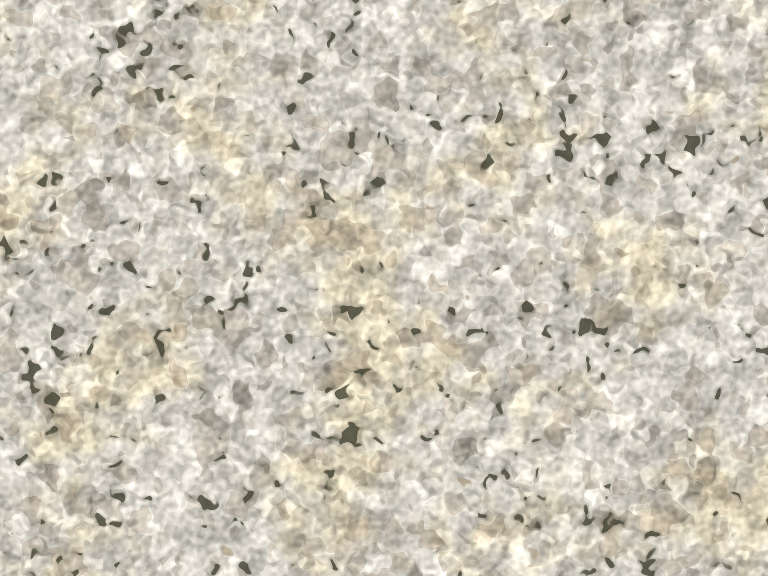
A Shadertoy shader for this texture:

```glsl
// Colours
const vec3 STONE_TINT  = vec3(1.018, 1.0, 0.955);
const vec3 QUARTZ_TINT = vec3(0.875, 0.855, 0.835);
const vec3 CREAM_TINT  = vec3(1.03, 1.0, 0.92);
const vec3 MICA        = vec3(0.27, 0.27, 0.21);
const vec3 RUST        = vec3(0.60, 0.52, 0.40);

// Feature frequencies, per canvas height
const float CRYSTAL_FREQ = 30.0;
const float CHIP_FREQ    = 68.0;
const float MOTTLE_FREQ  = 24.0;
const float GRIT_FREQ    = 85.0;
const float MICA_FREQ    = 27.0;
const float CLUSTER_FREQ = 6.0;
const float RUST_FREQ    = 34.0;

// Tone and shape
const float BASE_TONE      = 0.825;
const float CRYSTAL_AMOUNT = 0.13;
const float CHIP_AMOUNT    = 0.16;
const float MOTTLE_AMOUNT  = 0.17;
const float GRIT_AMOUNT    = 0.14;
const float RELIEF_AMOUNT  = 0.12;
const float WARP           = 0.014;
const float CELL_SHARPNESS = 17.0;
const vec2  LIGHT_STEP     = vec2(-0.003, 0.005);
const float MICA_LEVEL     = 0.44;
const float MICA_EDGE      = 0.15;

vec2 hash2(vec2 p) {
    vec3 q = fract(p.xyx * vec3(0.1031, 0.1030, 0.0973));
    q += dot(q, q.yzx + 33.33);
    return fract((q.xx + q.yz) * q.zy);
}

vec2 gradient(vec2 cell) {
    float angle = 6.2832 * hash2(cell).x;
    return vec2(cos(angle), sin(angle));
}

float gradientNoise(vec2 p) {
    vec2 i = floor(p), f = fract(p);
    vec2 u = f * f * f * (f * (f * 6.0 - 15.0) + 10.0);
    vec2 e = vec2(0.0, 1.0);
    float a = dot(gradient(i), f);
    float b = dot(gradient(i + e.yx), f - e.yx);
    float c = dot(gradient(i + e.xy), f - e.xy);
    float d = dot(gradient(i + e.yy), f - e.yy);
    return mix(mix(a, b, u.x), mix(c, d, u.x), u.y);
}

// Two random values per crystal, blended softly across the borders
vec2 crystals(vec2 p) {
    vec2 i = floor(p), f = fract(p);
    vec2 sum = vec2(0.0);
    float total = 0.0;
    for (int y = -1; y <= 1; y++)
    for (int x = -1; x <= 1; x++) {
        vec2 o = vec2(x, y);
        vec2 centre = o + hash2(i + o);
        float w = exp(-CELL_SHARPNESS * length(centre - f));
        sum += w * hash2(i + o + 71.0);
        total += w;
    }
    return sum / total;
}

float roughness(vec2 p) {
    return gradientNoise(p * 40.0) + 0.6 * gradientNoise(p * 80.0 + 9.0);
}

void mainImage(out vec4 fragColor, in vec2 fragCoord) {
    vec2 p = fragCoord / iResolution.y + 3.0;
    vec2 warp = vec2(gradientNoise(p * 45.0), gradientNoise(p * 45.0 + 31.0));
    vec2 q = p + WARP * warp;

    // Pale feldspar ground
    vec2 crystal = crystals(q * CRYSTAL_FREQ);
    vec2 chip = crystals(q * CHIP_FREQ + 17.0);
    float tone = BASE_TONE
        + CRYSTAL_AMOUNT * (crystal.x - 0.5)
        + CHIP_AMOUNT * (chip.x - 0.5)
        + MOTTLE_AMOUNT * gradientNoise(q * MOTTLE_FREQ + 5.0)
        + GRIT_AMOUNT * gradientNoise(p * GRIT_FREQ)
        + RELIEF_AMOUNT * (roughness(p) - roughness(p + LIGHT_STEP));
    vec3 col = tone * STONE_TINT;

    // Slow cream staining and grey-brown quartz
    float stain = gradientNoise(p * 4.0 + 2.0) + 0.5 * gradientNoise(p * 19.0);
    col *= mix(vec3(1.0), CREAM_TINT, smoothstep(-0.1, 0.5, stain));
    float quartz = smoothstep(0.72, 0.86, crystal.y);
    quartz = max(quartz, 0.7 * smoothstep(0.80, 0.92, chip.y));
    col *= mix(vec3(1.0), QUARTZ_TINT, quartz);

    // Small rusty grains
    float rust = gradientNoise(q * RUST_FREQ + 53.0);
    col = mix(col, RUST, 0.55 * smoothstep(0.46, 0.60, rust));

    // Ragged dark mica in loose clusters, with a faint grey halo
    float mica = gradientNoise(q * MICA_FREQ + 13.0)
        + 0.6 * gradientNoise(q * MICA_FREQ * 2.2 + 41.0)
        + 0.5 * gradientNoise(p * CLUSTER_FREQ + 23.0);
    float halo = 0.17 * smoothstep(MICA_LEVEL - 0.22, MICA_LEVEL, mica);
    float core = 0.85 * smoothstep(MICA_LEVEL, MICA_LEVEL + MICA_EDGE, mica);
    col = mix(col, MICA, max(halo, core));

    fragColor = vec4(clamp(col, 0.0, 1.0), 1.0);
}
```
